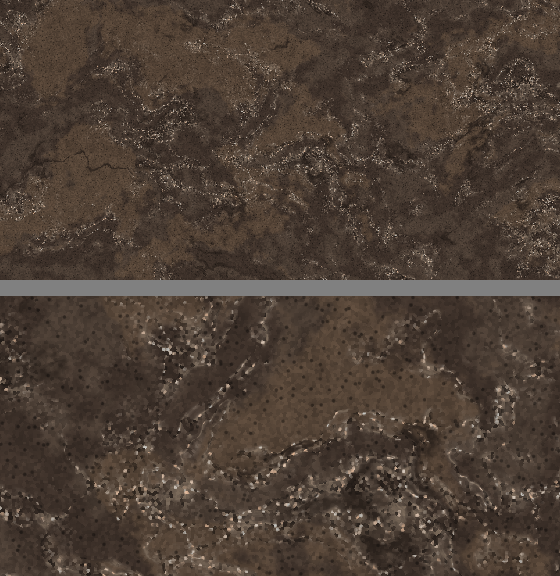
Top, the full canvas; bottom, a detail of the centre.
This texture is drawn by a WebGL 1 fragment shader. Its source:

```glsl
precision highp float;
// Dark brown quartz stone with clouded patches, shadowed hollows and broken pale crystal veins.
uniform vec2 u_resolution;

float hash(vec2 p) {
  vec3 a = fract(p.xyx * vec3(0.1031, 0.1030, 0.0973));
  a += dot(a, a.yzx + 33.33);
  return fract((a.x + a.y) * a.z);
}

float valueNoise(vec2 p) {
  vec2 i = floor(p), f = fract(p);
  f = f * f * (3.0 - 2.0 * f);
  return mix(mix(hash(i), hash(i + vec2(1.0, 0.0)), f.x),
             mix(hash(i + vec2(0.0, 1.0)), hash(i + 1.0), f.x), f.y);
}

float fbm(vec2 p) {
  float sum = 0.0, weight = 0.5;
  for (int i = 0; i < 6; i++) {
    sum += weight * valueNoise(p);
    p = mat2(0.8, 0.6, -0.6, 0.8) * p * 2.03 + 17.3;
    weight *= 0.5;
  }
  return sum / 0.984;
}

// Cellular noise: distance to the nearest grain centre, and that grain's random value
vec2 grains(vec2 p) {
  vec2 cell = floor(p), nearest = vec2(9.0, 0.0);
  for (int y = -1; y <= 1; y++) {
    for (int x = -1; x <= 1; x++) {
      vec2 c = cell + vec2(float(x), float(y));
      vec2 centre = c + 0.15 + 0.7 * vec2(hash(c + 3.1), hash(c + 71.7));
      float d = length(p - centre);
      if (d < nearest.x) nearest = vec2(d, hash(c + 151.3));
    }
  }
  return nearest;
}

void main() {
  vec2 p = gl_FragCoord.xy / u_resolution.y;

  // Folded flow: slow sines, then a noise warp
  vec2 bend = p + 0.06 * sin(p.yx * vec2(5.3, 4.1) + vec2(0.7, 2.2))
                + 0.025 * sin(p.yx * vec2(11.7, 9.1) + vec2(1.9, 0.4));
  vec2 warp = vec2(fbm(bend * 4.1 + 4.0), fbm(bend * 4.1 + 31.0)) - 0.5;
  vec2 q = mat2(0.97, 0.24, -0.24, 0.97) * bend * vec2(4.2, 6.4) + 2.4 * warp;

  float body = fbm(q + 11.0);
  float cloud = fbm(q * 2.2 + 47.0);
  float fine = fbm(p * 45.0 + 5.0);
  float presence = smoothstep(0.34, 0.60, fbm(p * 5.3 + 23.0));
  vec2 grit = grains(p * 235.0);
  vec2 pore = grains(p * 150.0 + 40.0);

  // Ground and warmer brown patches
  vec3 color = mix(vec3(0.240, 0.192, 0.163), vec3(0.290, 0.239, 0.202),
                   smoothstep(0.42, 0.66, cloud + 0.45 * (fine - 0.5)));
  float patchMask = smoothstep(0.54, 0.64, body + 0.20 * (fine - 0.5));
  color = mix(color, vec3(0.355, 0.283, 0.222), 0.72 * patchMask);

  // Veins follow a contour; small hollows lie along one side of it
  float side = fbm(q * 1.35 + 83.0) - 0.5 + 0.12 * (fine - 0.5);
  float hollow = smoothstep(0.015, 0.04, side) * smoothstep(0.13, 0.06, side);
  hollow *= smoothstep(0.57, 0.65, fbm(p * 7.0 + 61.0));
  color = mix(color, vec3(0.165, 0.130, 0.108), 0.8 * hollow);

  // Greyish dusting around both sets of veins
  float second = fbm(q * 2.1 + 129.0) - 0.5 + 0.12 * (fine - 0.5);
  float haze = max(exp(-side * side * 420.0), 0.8 * exp(-second * second * 500.0));
  haze *= presence * smoothstep(0.36, 0.64, fine + 0.35 * (grit.y - 0.5));
  color = mix(color, vec3(0.375, 0.328, 0.290), 0.75 * haze);

  float vein = exp(-side * side * 4200.0) * presence;
  vein = max(vein, 0.75 * exp(-second * second * 3200.0) * presence * presence);
  float crust = vein * smoothstep(0.25, 0.75, grit.y + 1.2 * (fine - 0.5));
  color = mix(color, vec3(0.470, 0.408, 0.345), 0.8 * crust);

  // Bright crystals, warm or cool, mostly on the veins
  vec3 crystal = mix(vec3(0.86, 0.68, 0.55), vec3(0.76, 0.78, 0.78), fract(grit.y * 37.0));
  float sparkle = smoothstep(0.76, 0.90, grit.y) * smoothstep(0.80, 0.30, grit.x);
  color = mix(color, crystal, sparkle * (0.72 * vein + 0.10 * haze));

  // Fine grain, dark gaps in the crust and scattered tiny pores
  color *= 1.0 + 0.23 * (grit.y - 0.5) + 0.20 * (fine - 0.5);
  color *= 1.0 - 0.40 * vein * smoothstep(0.28, 0.10, grit.y);
  float pit = smoothstep(0.84, 0.92, pore.y) * smoothstep(0.45, 0.15, pore.x);
  color *= 1.0 - 0.38 * pit * (1.0 - vein);

  gl_FragColor = vec4(color, 1.0);
}
```
